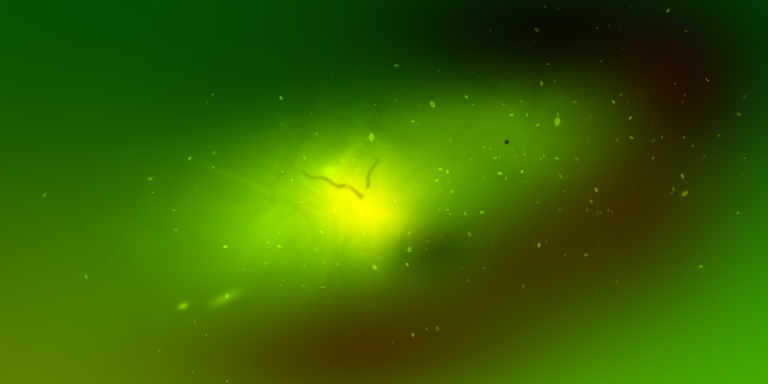
Write a Shadertoy shader that draws this background.

```glsl
// A tilted, glowing green nebula with a yellow core over a dark, soft backdrop.
// Soft elliptical blends are layered over a four-corner gradient; sine layers
// warp them into wisps, and jittered cells scatter small glowing specks.

#define CORE vec2(0.95, 0.468)
#define TILT 0.22
#define WARP 0.035
#define WISP_CONTRAST 0.10
#define SPECK_DENSITY 0.42
#define SPECK_GLOW 0.42
#define VEIN_DEPTH 0.24

mat2 rotation(float angle) {
    float c = cos(angle), s = sin(angle);
    return mat2(c, -s, s, c);
}

vec3 hash3(vec2 cell) {
    vec3 h = fract(cell.xyx * vec3(0.1031, 0.1030, 0.0973));
    h += dot(h, h.yxz + 33.33);
    return fract((h.xxy + h.yzz) * h.zyx);
}

// Elliptical falloff: one at the centre, 1/e at the radius
float blob(vec2 p, vec2 centre, vec2 radius, float tilt) {
    vec2 q = rotation(tilt) * (p - centre) / radius;
    return exp(-dot(q, q));
}

// Turning, self-warped sine layers, roughly -1 to 1
float wisps(vec2 p) {
    float sum = 0.0, gain = 0.5;
    p *= 9.0;
    for (int i = 0; i < 6; i++) {
        p = rotation(1.1) * p + 0.6 * sin(p.yx * 1.3 + float(i));
        sum += gain * sin(p.x) * cos(p.y);
        p *= 1.7;
        gain *= 0.66;
    }
    return sum;
}

// Cellular specks, each a small stretched dot or ring
float specks(vec2 p, float scale, float density) {
    vec2 grid = p * scale;
    vec2 cell = floor(grid);
    vec3 place = hash3(cell + scale);
    vec3 look = hash3(cell + scale * 3.0 + 17.0);
    vec2 q = rotation(look.x * 6.28) * (fract(grid) - 0.25 - 0.5 * place.xy);
    float size = mix(0.06, 0.14, look.y * look.y);
    float d = length(q * vec2(0.75, 1.2)) / size;
    float ring = look.z > 0.7 ? 0.65 : 0.0;
    float shape = exp(-2.2 * (d - ring) * (d - ring));
    return shape * step(place.z, density) * mix(0.3, 1.0, look.z);
}

// Thin soft line that wavers along its length
float vein(vec2 p, vec2 a, vec2 b) {
    p += 0.005 * sin(p.yx * 95.0);
    vec2 ab = b - a;
    float t = clamp(dot(p - a, ab) / dot(ab, ab), 0.0, 1.0);
    float d = length(p - a - ab * t) / 0.006;
    return exp(-d * d) * mix(0.4, 1.0, t);
}

vec3 backdrop(vec2 p) {
    vec3 low = mix(vec3(0.38, 0.52, 0.0), vec3(0.28, 0.69, 0.0), p.x * 0.5);
    vec3 high = mix(vec3(0.03, 0.32, 0.0), vec3(0.0, 0.27, 0.03), p.x * 0.5);
    vec3 c = mix(low, high, smoothstep(-0.15, 1.0, p.y));
    // Dark green, black and brown shadows around the nebula
    c = mix(c, vec3(0.02, 0.26, 0.0), 0.75 * blob(p, vec2(0.84, 0.75), vec2(0.38, 0.17), 0.0));
    c = mix(c, vec3(0.26, 0.16, 0.0), 0.90 * blob(p, vec2(0.95, 0.10), vec2(0.48, 0.19), 0.12));
    c = mix(c, vec3(0.23, 0.18, 0.0), 0.85 * blob(p, vec2(1.36, 0.33), vec2(0.36, 0.19), 0.35));
    c = mix(c, vec3(0.24, 0.15, 0.0), 0.88 * blob(p, vec2(1.62, 0.51), vec2(0.27, 0.28), 0.0));
    c = mix(c, vec3(0.03, 0.03, 0.0), 0.97 * blob(p, vec2(1.46, 0.89), vec2(0.48, 0.22), -0.08));
    return mix(c, vec3(0.13, 0.0, 0.0), 0.85 * blob(p, vec2(1.74, 0.77), vec2(0.18, 0.17), 0.0));
}

vec3 nebula(vec3 c, vec2 p) {
    c = mix(c, vec3(0.32, 0.62, 0.0), 0.80 * blob(p, vec2(0.80, 0.46), vec2(0.48, 0.21), TILT));
    c = mix(c, vec3(0.35, 0.60, 0.0), 0.82 * blob(p, vec2(1.28, 0.62), vec2(0.33, 0.14), TILT));
    c = mix(c, vec3(0.62, 0.92, 0.0), 0.92 * blob(p, vec2(0.87, 0.47), vec2(0.27, 0.16), TILT));
    c = mix(c, vec3(0.14, 0.25, 0.0), 0.72 * blob(p, vec2(1.14, 0.35), vec2(0.10, 0.065), 0.2));
    return mix(c, vec3(1.0, 1.0, 0.0), blob(p, CORE, vec2(0.13, 0.088), 0.1));
}

void mainImage(out vec4 fragColor, in vec2 fragCoord) {
    vec2 p = fragCoord / iResolution.y;
    p.x *= 2.0 * iResolution.y / iResolution.x;

    // Wispy body, with the texture confined to the nebula
    float body = blob(p, vec2(1.03, 0.50), vec2(0.68, 0.29), TILT);
    float texture1 = wisps(p);
    vec2 drift = vec2(texture1, wisps(p + 4.7)) * WARP * body;
    vec3 color = nebula(backdrop(p), p + drift);
    float calm = 1.0 - blob(p, CORE, vec2(0.15), 0.0);
    color *= 1.0 + WISP_CONTRAST * texture1 * body * calm;

    // Dark veins reaching into the core, and one stray dark dot
    float veins = vein(p, vec2(0.797, 0.549), vec2(0.892, 0.514));
    veins = max(veins, vein(p, vec2(0.880, 0.518), vec2(0.944, 0.493)));
    veins = max(veins, vein(p, vec2(0.979, 0.580), vec2(0.953, 0.515)));
    color *= 1.0 - VEIN_DEPTH * veins;
    color *= 1.0 - 0.8 * blob(p, vec2(1.32, 0.63), vec2(0.005), 0.0);

    // Scattered specks, denser along the right arm, plus larger knots
    float arm = blob(p, vec2(1.45, 0.62), vec2(0.32, 0.21), TILT);
    float density = SPECK_DENSITY * (0.5 * body + 0.7 * arm);
    float light = specks(p, 21.0, density) + 0.7 * specks(p + 0.37, 36.0, density);
    light += 0.7 * blob(p, vec2(0.857, 0.554), vec2(0.020, 0.015), 0.0);
    light += 0.6 * blob(p, vec2(0.586, 0.224), vec2(0.038, 0.013), 0.45);
    light += 0.9 * blob(p, vec2(0.477, 0.203), vec2(0.013, 0.008), 0.4);
    color += SPECK_GLOW * light * vec3(0.55, 0.75, 0.06) * (0.35 + 0.65 * calm);

    fragColor = vec4(clamp(color, 0.0, 1.0), 1.0);
}
```
